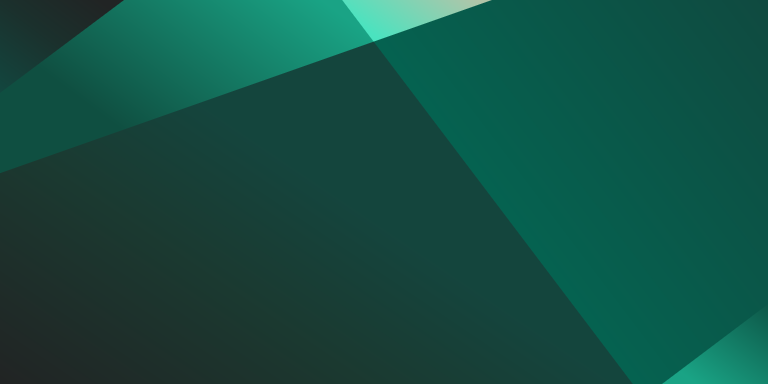
This background is drawn by a WebGL 2 fragment shader. Its source:

```glsl
#version 300 es
precision highp float;
// Overlapping angled sheets in dark teal and green.
// Straight edges split the canvas by signed distance, and each sheet
// is filled with its own diagonal gradient.
uniform vec2 u_resolution;
out vec4 fragColor;

// Signed distance to the line through a and b, positive on its left side.
float lineDistance(vec2 p, vec2 a, vec2 b) {
    vec2 d = normalize(b - a);
    return dot(p - a, vec2(-d.y, d.x));
}

// Antialiased coverage of the positive side of an edge.
float cover(float dist) {
    return clamp(dist * u_resolution.y + 0.5, 0.0, 1.0);
}

// Gradient through three colours, with the middle one at position m.
vec3 ramp(vec3 a, vec3 b, vec3 c, float m, float t) {
    return t < m ? mix(a, b, clamp(t / m, 0.0, 1.0))
                 : mix(b, c, clamp((t - m) / (1.0 - m), 0.0, 1.0));
}

void main() {
    // Height runs from 0 to 1; x is stretched to span 0 to 2.
    vec2 p = gl_FragCoord.xy / u_resolution * vec2(2.0, 1.0);
    float diagonal = dot(p, vec2(0.6, 0.8));

    // Edges of the sheets
    float rising = lineDistance(p, vec2(0.0, 0.549), vec2(1.281, 1.0));
    float falling = lineDistance(p, vec2(1.648, 0.0), vec2(0.891, 1.0));
    float topCorner = lineDistance(p, vec2(0.0, 0.758), vec2(0.323, 1.0));
    float lowCorner = lineDistance(p, vec2(2.0, 0.208), vec2(1.724, 0.0));

    // Large charcoal to teal sheet
    vec3 charcoal = vec3(0.13, 0.14, 0.14);
    vec3 deepTeal = vec3(0.08, 0.27, 0.24);
    vec3 dark = ramp(charcoal, vec3(0.105, 0.225, 0.19), deepTeal, 0.6,
                     dot(p, vec2(0.56, 0.83)) / 0.9);

    // Green sheet, fading away from the falling edge
    vec3 green = mix(vec3(0.02, 0.385, 0.315), vec3(0.06, 0.29, 0.25),
                     clamp(-falling / 0.88, 0.0, 1.0));

    // Upper band and the pale wedge where the sheets cross
    vec3 emerald = vec3(0.1, 0.64, 0.52);
    vec3 band = mix(vec3(0.06, 0.31, 0.255), emerald,
                    clamp((diagonal - 0.72) / 0.58, 0.0, 1.0));
    vec3 wedge = mix(vec3(0.29, 0.89, 0.75), vec3(0.7, 0.77, 0.66),
                     clamp((diagonal - 1.31) / 0.24, 0.0, 1.0));

    // Corner fills
    vec3 shade = ramp(vec3(0.07, 0.28, 0.25), vec3(0.105, 0.19, 0.175), charcoal,
                      0.55, (diagonal - 0.6) / 0.36);
    vec3 glint = mix(emerald, vec3(0.05, 0.34, 0.28),
                     clamp((diagonal - 1.09) / 0.28, 0.0, 1.0));

    // Compose the sheets
    float right = cover(-falling);
    vec3 lower = mix(dark, green, right);
    vec3 upper = mix(band, wedge, right);
    vec3 color = mix(lower, upper, cover(rising));
    color = mix(color, shade, cover(topCorner));
    color = mix(color, glint, cover(lowCorner));
    fragColor = vec4(color, 1.0);
}
```
